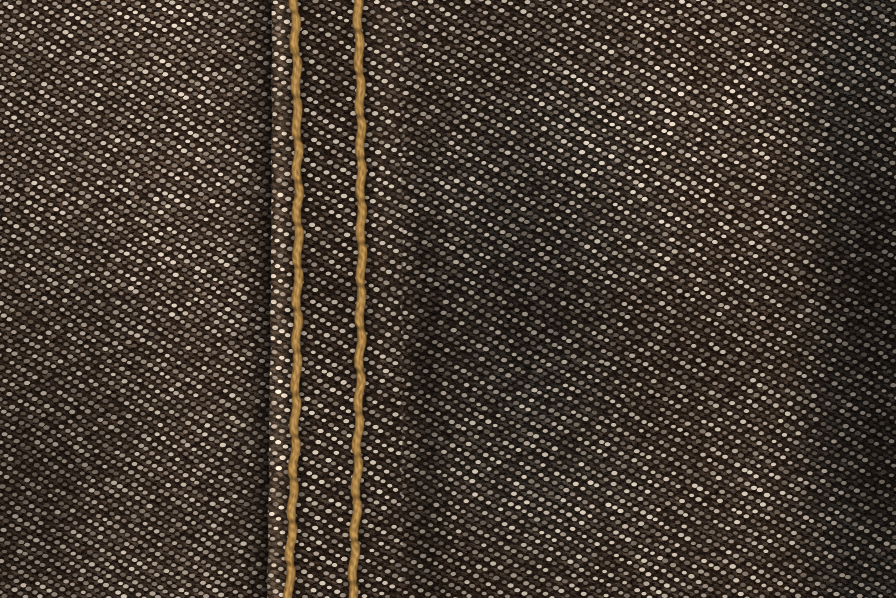
A WebGL 2 fragment shader for this texture:

```glsl
#version 300 es
precision highp float;
// Dark brown denim with a raised vertical seam and two rows of golden topstitching.
uniform vec2 u_resolution;
out vec4 fragColor;

vec2 hash2(vec2 p) {
  p = vec2(dot(p, vec2(127.1, 311.7)), dot(p, vec2(269.5, 183.3)));
  return fract(sin(p) * 43758.5);
}

float gradientNoise(vec2 p) {
  vec2 i = floor(p), f = fract(p);
  vec2 u = f * f * f * (f * (f * 6.0 - 15.0) + 10.0);
  vec2 e = vec2(1, 0);
  float a = dot(hash2(i) * 2.0 - 1.0, f);
  float b = dot(hash2(i + e.xy) * 2.0 - 1.0, f - e.xy);
  float c = dot(hash2(i + e.yx) * 2.0 - 1.0, f - e.yx);
  float d = dot(hash2(i + 1.0) * 2.0 - 1.0, f - 1.0);
  return mix(mix(a, b, u.x), mix(c, d, u.x), u.y);
}

float fbm(vec2 p) {
  float sum = 0.0, amp = 0.6;
  for (int i = 0; i < 4; i++) {
    sum += amp * gradientNoise(p);
    p = p * 2.03 + 7.1;
    amp *= 0.5;
  }
  return sum;
}

float bump(float x, float center, float width) {
  float d = (x - center) / width;
  return exp(-d * d);
}

// Twill: x = pale weft dots, y = dim warp dashes, z = diagonal ridge shade
vec3 twill(vec2 p, float angle, vec2 density) {
  p += 0.005 * vec2(gradientNoise(p * 7.0), gradientNoise(p * 7.0 + 31.0));
  float c = cos(angle), s = sin(angle), px = 1.0 / u_resolution.y;
  mat2 unturn = mat2(c, -s, s, c);
  vec2 q = vec2(c * p.x - s * p.y, s * p.x + c * p.y) * density;
  float row = floor(q.y);
  q.x += row * 0.38 + 0.12 * hash2(vec2(row, 3.0)).x;
  vec2 id = floor(q), rnd = hash2(id);

  // Each dot is a short horizontal float of weft
  vec2 f = fract(q) - 0.5 - (rnd - 0.5) * vec2(0.26, 0.14);
  vec2 w = unturn * (f / density);
  float size = 0.0034 + 0.0011 * hash2(id + 5.0).x;
  float soft = 0.0005 + 0.4 * px;
  float spot = 1.0 - smoothstep(size - soft, size + soft, length(w * vec2(0.86, 1.2)));
  spot *= 0.4 + 0.75 * hash2(id + 17.0).y;

  // Darker warp strands lie between the dotted rows
  vec2 k = vec2(q.x + 0.5, q.y + 0.5);
  vec2 strand = hash2(floor(k) + 41.0);
  vec2 g = unturn * ((fract(k) - 0.5 - (strand - 0.5) * vec2(0.2, 0.2)) / density);
  g.y += 0.25 * g.x;
  float dash = 1.0 - smoothstep(0.0016, 0.0016 + 0.0012 + 0.5 * px, length(g * vec2(0.36, 1.0)));
  return vec3(spot, dash * (0.3 + 0.7 * strand.y), 0.5 - 0.5 * cos(6.283 * q.y));
}

// Golden thread along an axis; returns colour and coverage
vec4 stitch(float offset, float along, float seed) {
  float k = along / 0.071 + seed, f = abs(fract(k) - 0.5);
  float tip = smoothstep(0.38, 0.5, f);
  offset += 0.0022 * sin(6.283 * k) + 0.002 * gradientNoise(vec2(along * 25.0, seed));
  float px = 1.0 / u_resolution.y, width = 0.0078 - 0.0016 * tip;
  float r = offset / width;
  float twist = 0.5 + 0.5 * sin(along * 430.0 + offset * 380.0);
  float light = (1.0 - 0.6 * r * r) * (0.84 + 0.14 * twist) * (1.0 - 0.38 * tip);
  light *= 0.95 + 0.6 * gradientNoise(vec2(offset * 260.0, along * 90.0));
  vec3 gold = mix(vec3(0.26, 0.17, 0.07), vec3(0.78, 0.61, 0.35), clamp(light, 0.0, 1.0));
  return vec4(gold, 1.0 - smoothstep(width - px, width + px, abs(offset)));
}

void main() {
  vec2 p = gl_FragCoord.xy / u_resolution.y;
  p.x *= 1.497 * u_resolution.y / u_resolution.x;
  float t = 1.0 - p.y, px = 1.0 / u_resolution.y;
  float edgeX = 0.454 - 0.008 * t * t + 0.003 * gradientNoise(vec2(3.0, p.y * 18.0));
  float stitchX = 0.492 + 0.03 * t - 0.04 * t * t;
  float panel = smoothstep(edgeX - px, edgeX + px, p.x);
  float foldX = 0.672 + 0.006 * gradientNoise(vec2(9.0, p.y * 12.0));
  float beyond = smoothstep(foldX - 0.004, foldX + 0.004, p.x);

  // Cloth on each side of the seam, and the folded strip
  vec3 left = twill(p, 0.57, vec2(86, 66));
  vec3 strip = twill(p + 0.37, 0.55, vec2(78, 56));
  vec3 right = twill(p + 0.11, 0.54, vec2(80, 60));
  vec3 weave = mix(left, mix(strip, right, beyond), panel);

  // Broad fading and folds
  float cloud = fbm(p * 3.2 + 4.0);
  float light = 0.96 + 0.35 * cloud;
  light += 0.16 * bump(p.x, 0.25, 0.2) * (1.0 - panel) * smoothstep(0.1, 0.8, p.y);
  light += 0.12 * bump(p.x, 1.12, 0.2) * bump(p.y, 0.85, 0.4);
  light -= 0.16 * bump(p.x, 0.88, 0.14) * bump(p.y, 0.52, 0.3);
  light -= 0.36 * smoothstep(1.27, 1.45, p.x + 0.09 * cloud) * bump(p.y, 0.45, 0.55);
  light -= 0.18 * bump(p.x, 0.02, 0.15) * bump(p.y, 0.2, 0.25);
  light -= 0.22 * bump(p.x, 0.715, 0.035) * smoothstep(0.95, 0.4, p.y);
  light *= 1.0 - 0.68 * (1.0 - panel) * exp(-max(edgeX - p.x, 0.0) / 0.02);

  // Faint indigo patches in the brown ground
  float cool = bump(p.x, 0.88, 0.2) * bump(p.y, 0.5, 0.4) + smoothstep(1.3, 1.42, p.x);
  cool = clamp(cool * 0.65 + cloud * 0.7, 0.0, 1.0);
  vec3 ground = mix(vec3(0.13, 0.09, 0.066), vec3(0.1, 0.092, 0.084), cool);
  float grain = gradientNoise(p * vec2(150, 210)) + 0.7 * gradientNoise(p * 300.0);
  vec3 col = ground * (0.85 + 0.4 * weave.z + 1.0 * grain);
  col += mix(vec3(0.21, 0.185, 0.16), vec3(0.175, 0.18, 0.17), cool) * weave.y;
  float strength = mix(0.92, mix(1.12, 0.95, beyond), panel);
  float dots = clamp(weave.x * strength * (0.7 + 0.3 * light), 0.0, 1.0);
  col = mix(col, vec3(0.83, 0.78, 0.71), dots) * clamp(light, 0.12, 1.5);

  // Worn ridges at the seam edge and the far fold
  float worn = panel * bump(p.x, edgeX + 0.013, 0.014);
  worn += 0.35 * bump(p.x, 0.645, 0.028) * smoothstep(0.1, 0.8, p.y);
  float fray = 0.5 + 1.1 * gradientNoise(p * vec2(65, 150));
  col += vec3(0.25, 0.22, 0.18) * worn * clamp(fray, 0.0, 1.0);

  // Pressed shadows, then the two thread rows
  for (int i = 0; i < 2; i++) {
    float offset = p.x - stitchX - 0.106 * float(i);
    col *= 1.0 - 0.4 * bump(offset, 0.003, 0.012);
    vec4 thread = stitch(offset, p.y, 0.2 + 0.45 * float(i));
    col = mix(col, thread.rgb, thread.a);
  }
  fragColor = vec4(clamp(col, 0.0, 1.0), 1.0);
}
```
